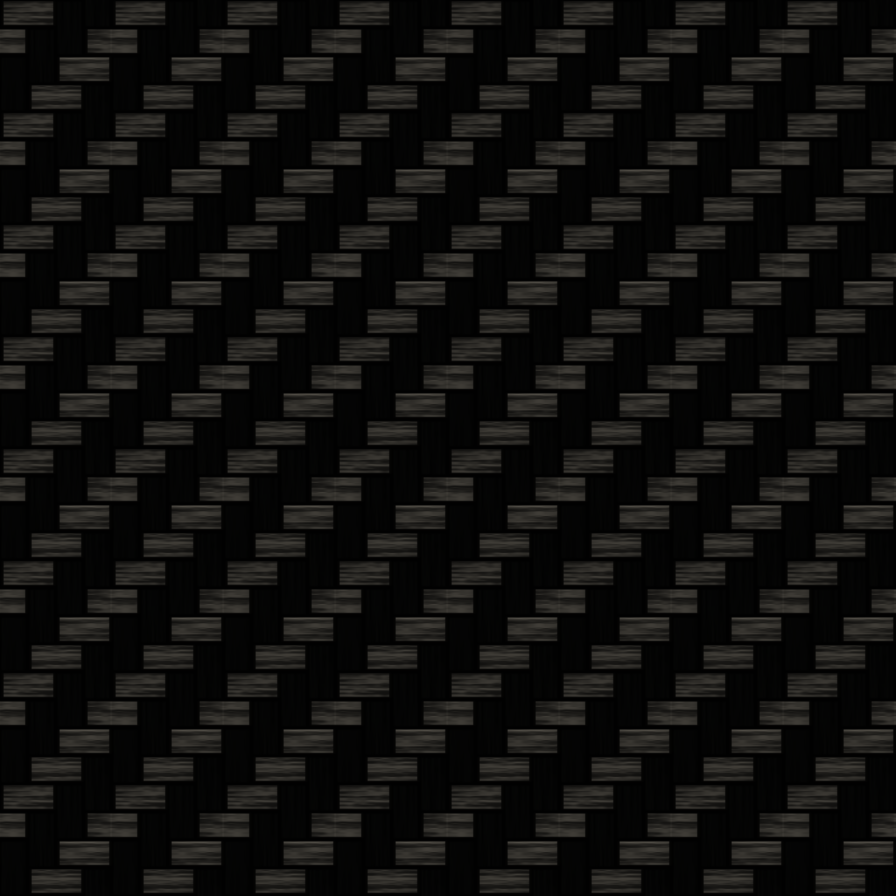
A WebGL 1 fragment shader for this texture:

```glsl
precision highp float;
// Dark carbon-fibre twill: raised grey weft floats over near-black warp strands.

uniform vec2 u_resolution;

float hash(vec2 p) {
  vec3 q = fract(p.xyx * 0.1031);
  q += dot(q, q.yzx + 33.33);
  return fract((q.x + q.y) * q.z);
}

float noise(vec2 p) {
  vec2 i = floor(p), f = fract(p);
  f = f * f * (3.0 - 2.0 * f);
  return mix(mix(hash(i), hash(i + vec2(1, 0)), f.x),
             mix(hash(i + vec2(0, 1)), hash(i + vec2(1, 1)), f.x), f.y);
}

// Fine filaments: slow change along the strand, quick change across it
float filaments(vec2 strand, float id) {
  vec2 offset = vec2(17.0, 41.0) * (id + 1.0);
  float broad = noise(strand * vec2(0.6, 13.0) + offset);
  float fine = noise(strand * vec2(4.0, 22.0) + offset + 90.0);
  return mix(broad, fine, 0.25);
}

// Soft-edged band between two limits
float band(float lo, float hi, float soft, float x) {
  return smoothstep(lo - soft, lo + soft, x) * (1.0 - smoothstep(hi - soft, hi + soft, x));
}

void main() {
  // 32 strands each way; the weave repeats every 4, so 8 by 8 tiles
  vec2 grid = gl_FragCoord.xy / u_resolution * 32.0;
  vec2 cell = floor(grid), local = fract(grid);
  vec2 id = mod(cell, 4.0);

  // Each float spans two cells and steps one cell per row
  vec2 weft = vec2(mod(grid.x - cell.y - 1.0, 4.0), local.y);
  vec2 warp = vec2(mod(grid.y - cell.x, 4.0), local.x);

  // Recessed warp, barely lighter than the gaps
  float warpMask = band(0.06, 1.94, 0.06, warp.x) * band(0.05, 0.92, 0.05, warp.y);
  float warpTone = 0.006 + 0.016 * filaments(warp, id.x + 4.0);
  vec3 color = mix(vec3(0.003), warpTone * vec3(0.95, 1.0, 0.9), warpMask);

  // Dim fringe where the weft dips under its neighbours
  float fringe = band(0.06, 1.98, 0.08, weft.x) * band(0.08, 0.97, 0.06, weft.y);
  color = mix(color, vec3(0.03, 0.027, 0.023), fringe * 0.6);

  // Weft fibres, slightly darker at the ends
  float weftMask = band(0.13, 1.9, 0.035, weft.x) * band(0.11, 0.95, 0.035, weft.y);
  float tone = mix(0.075, 0.245, smoothstep(0.1, 0.9, filaments(weft, id.y)));
  tone *= 0.88 + 0.14 * band(0.35, 1.65, 0.25, weft.x);

  // One row has a lit upper edge, the next a faint crease
  tone += 0.06 * step(abs(id.y - 1.0), 0.5) * band(0.87, 0.96, 0.03, weft.y);
  tone += 0.03 * step(abs(id.y - 2.0), 0.5) * band(0.94, 1.0, 0.04, weft.x);
  color = mix(color, tone * vec3(1.0, 0.955, 0.865), weftMask);

  gl_FragColor = vec4(color, 1.0);
}
```
